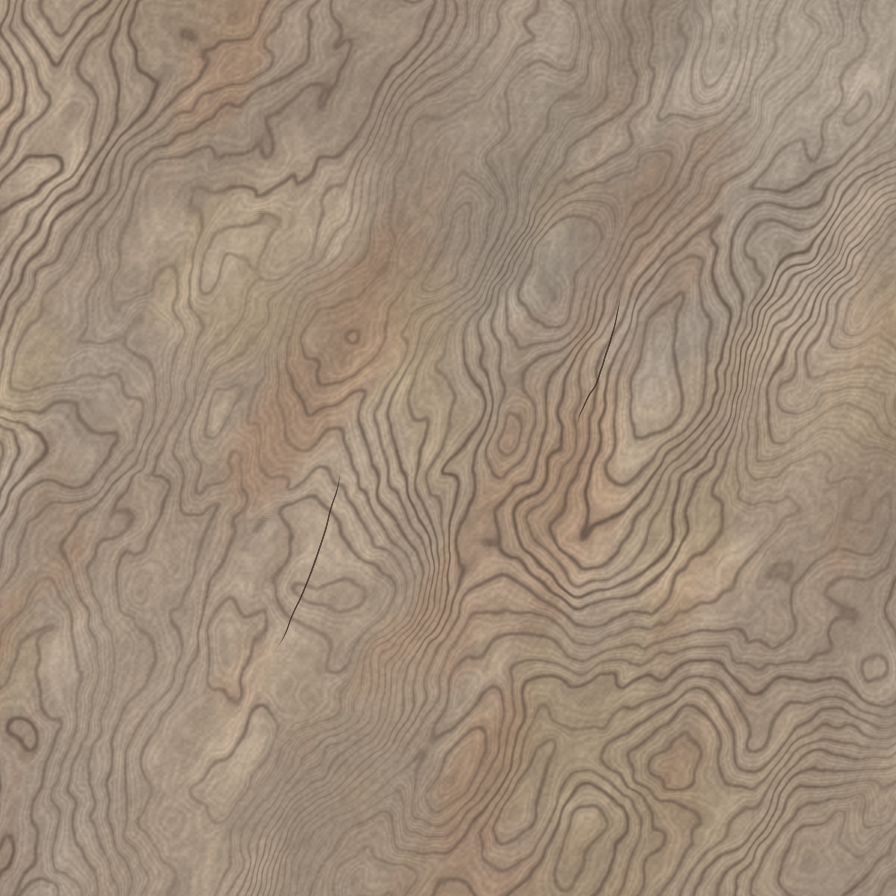
Reproduce this texture procedurally as a WebGL 2 fragment shader.

```glsl
#version 300 es
precision highp float;
// Weathered burl wood: growth rings are contour lines of a warped noise field
// stretched along a steep diagonal. Soft ochre, rust and grey stains, fine
// pores and two thin drying cracks are laid over the rings.
uniform vec2 u_resolution;
out vec4 fragColor;

float hash(vec2 p) {
    return fract(sin(dot(p, vec2(127.1, 311.7))) * 43758.5453);
}

float noise(vec2 p) {
    vec2 i = floor(p), f = fract(p);
    f = f * f * f * (f * (f * 6.0 - 15.0) + 10.0);
    return mix(mix(hash(i), hash(i + vec2(1, 0)), f.x),
               mix(hash(i + vec2(0, 1)), hash(i + vec2(1, 1)), f.x), f.y);
}

float fbm(vec2 p) {
    float sum = 0.0, amp = 0.53;
    for (int i = 0; i < 4; i++) {
        sum += amp * noise(p);
        p = mat2(0.8, 0.6, -0.6, 0.8) * p * 2.03 + 17.3;
        amp *= 0.5;
    }
    return sum;
}

// x runs across the grain, y along it
vec2 grainSpace(vec2 p) {
    return mat2(0.86, 0.51, -0.51, 0.86) * p;
}

// Height field whose whole-number contours are the rings
float ringField(vec2 p) {
    vec2 warp = vec2(fbm(p * 6.0 + 3.1), fbm(p * 6.0 + 41.7)) - 0.5;
    vec2 g = grainSpace(p + 0.08 * warp);
    float h = g.x * 25.0;
    h += 12.0 * noise(g * vec2(5.6, 2.6) + 8.0);
    h += 7.0 * noise(g * vec2(11.0, 5.5) + 23.0);
    h += 1.7 * noise(g * vec2(25.0, 14.0) + 5.0);
    return h + 0.4 * noise(g * vec2(60.0, 38.0));
}

// Dark latewood: thin crisp line inside a soft shade, widths in canvas units
float ringLine(float h, float width, float pixel) {
    float slope = width / pixel;
    float d = abs(fract(h) - 0.5);
    float core = 1.0 - smoothstep(0.0, clamp(0.0036 * slope, 0.06, 0.3), d);
    float shade = 1.0 - smoothstep(0.04, 0.34, d);
    return 0.62 * core + 0.38 * shade;
}

// Hairline crack from a to b with a slight bend
float crack(vec2 p, vec2 a, vec2 b, float pixel) {
    vec2 d = b - a;
    float s = clamp(dot(p - a, d) / dot(d, d), 0.0, 1.0);
    float bend = 0.007 * sin(s * 3.14) + 0.003 * noise(vec2(s * 9.0, a.x * 50.0));
    float dist = length(p - a - d * s - normalize(vec2(d.y, -d.x)) * bend);
    float halfWidth = 0.0004 * sin(3.14 * s);
    float ends = smoothstep(0.0, 0.15, s) * smoothstep(1.0, 0.85, s);
    return ends * (1.0 - smoothstep(halfWidth, halfWidth + max(pixel, 0.001), dist));
}

void main() {
    vec2 p = gl_FragCoord.xy / u_resolution.y;
    float pixel = 1.0 / u_resolution.y;
    vec2 g = grainSpace(p);

    // Stains that follow the grain
    vec3 color = vec3(0.622, 0.555, 0.485);
    float rust = smoothstep(0.52, 0.80, fbm(g * vec2(7.0, 3.0) + 61.0));
    float ochre = smoothstep(0.50, 0.78, fbm(g * vec2(7.0, 4.0) + 12.0));
    float grey = smoothstep(0.42, 0.72, fbm(g * vec2(3.5, 2.2) + 90.0));
    color = mix(color, vec3(0.615, 0.572, 0.525), 0.75 * grey);
    color = mix(color, vec3(0.650, 0.572, 0.460), 0.55 * ochre);
    color = mix(color, vec3(0.620, 0.500, 0.410), 0.65 * rust);

    // Broad cloudy light and shade
    color *= 1.0 + 0.25 * (fbm(g * vec2(8.0, 4.0) + 33.0) - 0.5);

    // Main rings, uneven in strength
    float h = ringField(p);
    float width = fwidth(h);
    float strength = mix(0.35, 1.0, smoothstep(0.3, 0.62, fbm(g * vec2(5.0, 3.0) + 74.0)));
    strength *= 0.6 + 0.5 * hash(vec2(floor(h), 4.0));
    float line = ringLine(h, width, pixel) * (1.0 - smoothstep(0.35, 0.8, width));
    color = mix(color, vec3(0.365, 0.300, 0.255), 0.66 * strength * line);

    // Fine rings between them, fading where they crowd together
    float fine = cos(6.2832 * 4.0 * h) * (1.0 - smoothstep(0.07, 0.17, width));
    color *= 1.0 - 0.03 * fine;

    // Pale streaks between some of the rings
    float pale = smoothstep(0.48, 0.8, fbm(g * vec2(14.0, 7.0) + 50.0));
    color += vec3(0.085, 0.078, 0.066) * pale * (1.0 - line);

    // Short fibres and pores
    color *= 1.0 + 0.07 * (noise(g * vec2(250.0, 80.0)) - 0.5);
    color *= 1.0 + 0.08 * (noise(p * 300.0) - 0.5);

    // Drying cracks
    for (int i = 0; i < 2; i++) {
        vec2 a = vec2(0.305, 0.27) + float(i) * vec2(0.335, 0.255);
        vec2 b = a + vec2(0.075, 0.21) * (1.0 - 0.3 * float(i));
        color = mix(color, vec3(0.22, 0.17, 0.14), 0.8 * crack(p, a, b, pixel));
    }
    fragColor = vec4(color, 1.0);
}
```
